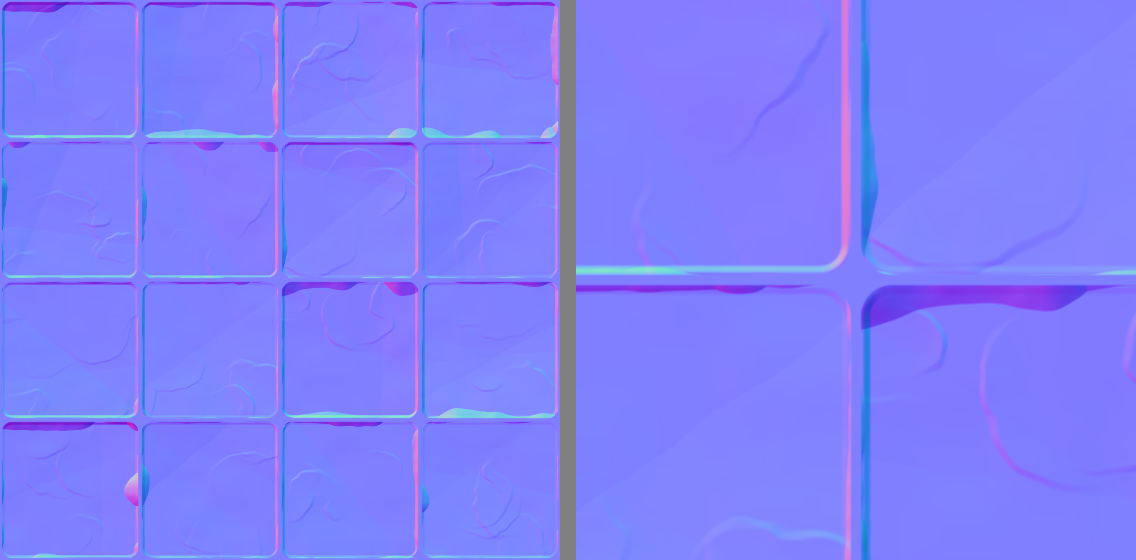
Left, the full canvas; right, a detail of the centre.
Write a Shadertoy shader that draws this texture map.

```glsl
// Tangent-space normal map of a 4 by 4 grid of worn, chipped stone tiles

float rand(vec2 p) {
    return fract(sin(dot(p, vec2(127.1, 311.7))) * 43758.5453);
}

float noise(vec2 p) {
    vec2 i = floor(p), f = fract(p);
    f = f * f * f * (f * (f * 6.0 - 15.0) + 10.0);
    return mix(mix(rand(i), rand(i + vec2(1, 0)), f.x),
               mix(rand(i + vec2(0, 1)), rand(i + vec2(1, 1)), f.x), f.y);
}

// Signed distance to the rounded tile outline, negative inside
float tileDistance(vec2 q) {
    vec2 b = abs(q) - 0.414;
    return length(max(b, 0.0)) + min(max(b.x, b.y), 0.0) - 0.07;
}

// Bevel along the outline, with its own strength on every side
float bevel(vec2 q, vec2 id) {
    vec2 s = sign(q);
    float sideX = rand(id + vec2(5.3 + 0.31 * s.x, 1.7));
    float sideY = rand(id + vec2(2.9, 8.1 + 0.37 * s.y));
    float side = mix(sideX, sideY, smoothstep(-0.05, 0.05, abs(q.y) - abs(q.x)));
    float wear = 0.6 + 0.6 * noise(q * 5.0 + id * 9.0);
    float depth = mix(0.002, 0.019, side * side) * wear;
    return depth * smoothstep(-0.02, 0.0, tileDistance(q));
}

// Scalloped breaks running inward from the four sides
float chips(vec2 q, vec2 id) {
    float cut = 0.0;
    for (int k = 0; k < 4; k++) {
        float a = float(k) * 1.570796;
        vec2 outward = vec2(cos(a), sin(a));
        float along = dot(q, vec2(-outward.y, outward.x));
        float inset = 0.484 - dot(q, outward);
        vec2 seed = id * 3.7 + float(k) * 11.3;
        float limit = mix(0.52, 1.1, rand(seed)) - 0.13 * max(outward.y, 0.0);
        float reach = 0.2 * max(0.0, noise(vec2(along * 4.5 + 20.0, 0.0) + seed) - limit);
        cut = max(cut, (0.4 + 0.4 * rand(seed + 4.1)) * (reach - inset));
    }
    return cut;
}

// Shallow flakes: a gentle ramp inside, a thin step at one part of the rim
float flakes(vec2 q, vec2 id) {
    float cut = 0.0;
    for (int i = 0; i < 7; i++) {
        vec2 seed = id * 5.1 + float(i) * 2.37;
        vec2 centre = vec2(rand(seed), rand(seed + 1.3)) - 0.5;
        float radius = mix(0.09, 0.34, rand(seed + 2.6));
        float a = 6.2832 * rand(seed + 3.9);
        vec2 v = q - centre;
        float ramp = clamp(dot(v, vec2(cos(a), sin(a))) / radius, 0.0, 1.0);
        float depth = mix(0.001, 0.0055, rand(seed + 5.2));
        cut += depth * ramp * ramp * smoothstep(0.0, 0.025, radius - length(v));
    }
    return cut;
}

// Broad planes split off by nearly straight creases
float facets(vec2 q, vec2 id) {
    float cut = 0.0;
    for (int i = 0; i < 3; i++) {
        vec2 seed = id * 7.9 + float(i) * 4.7;
        float a = 6.2832 * rand(seed);
        float offset = mix(-0.1, 0.3, rand(seed + 1.1));
        cut += 0.06 * rand(seed + 2.2) * max(0.0, dot(q, vec2(cos(a), sin(a))) - offset);
    }
    return cut;
}

float height(vec2 q, vec2 id) {
    vec2 n = q * 6.0 + id * 17.0 + 40.0;
    vec2 bent = q + 0.09 * (vec2(noise(n), noise(n + 31.0)) - 0.5)
                  + 0.02 * (vec2(noise(n * 3.0), noise(n * 3.0 + 57.0)) - 0.5);
    float h = 0.004 * noise(n * 0.8 + 9.0) - facets(mix(q, bent, 0.2), id);
    h -= flakes(bent, id);
    h -= chips(mix(q, bent, 0.3), id);
    return h - bevel(q, id);
}

void mainImage(out vec4 fragColor, in vec2 fragCoord) {
    vec2 p = fragCoord / iResolution.xy * 4.0;
    vec2 id = floor(p);
    vec2 q = fract(p) - 0.5;

    // Slope by central differences, flat in the joints
    vec2 e = vec2(0.003, 0.0);
    vec2 slope = vec2(height(q + e.xy, id) - height(q - e.xy, id),
                      height(q + e.yx, id) - height(q - e.yx, id)) / (2.0 * e.x);
    slope *= 1.0 - smoothstep(0.0, 0.007, tileDistance(q));

    // Green points down the canvas
    vec3 normal = normalize(vec3(-slope.x, slope.y, 1.0));
    fragColor = vec4(0.5 + 0.5 * normal, 1.0);
}
```
